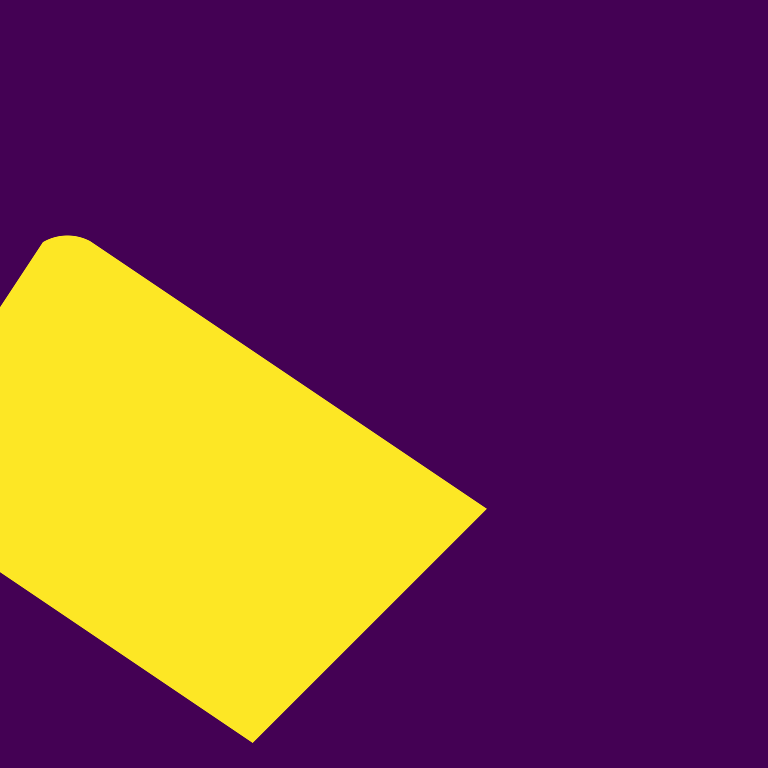
This background is drawn by a WebGL 1 fragment shader. Its source:

```glsl
precision highp float;

uniform vec2 u_resolution;

const vec3 PURPLE = vec3(0.267, 0.004, 0.329);
const vec3 YELLOW = vec3(0.993, 0.906, 0.144);

// Signed distance to the line from a to b, negative on its left
float edgeDistance(vec2 p, vec2 a, vec2 b) {
    vec2 along = normalize(b - a);
    return dot(p - a, vec2(along.y, -along.x));
}

float circleDistance(vec2 p, vec2 center, float radius) {
    return length(p - center) - radius;
}

// Slanted slab, listed counterclockwise, with an arc over its top chord
float slabDistance(vec2 p, vec2 leftLow, vec2 bottom, vec2 right,
                   vec2 capRight, vec2 capLeft, vec2 leftHigh) {
    float sides = max(edgeDistance(p, leftLow, bottom),
                      edgeDistance(p, bottom, right));
    sides = max(sides, edgeDistance(p, right, capRight));
    sides = max(sides, edgeDistance(p, capLeft, leftHigh));

    float chord = edgeDistance(p, capRight, capLeft);
    float arc = circleDistance(p, vec2(0.0878, 0.6301), 0.0633);
    return max(sides, min(chord, arc));
}

float coverage(float distance, float pixel) {
    return 1.0 - smoothstep(-0.5 * pixel, 0.5 * pixel, distance);
}

void main() {
    vec2 p = gl_FragCoord.xy / u_resolution;
    float pixel = 1.0 / min(u_resolution.x, u_resolution.y);

    float slab = slabDistance(p,
        vec2(0.0, 0.255), vec2(0.329, 0.0326), vec2(0.634, 0.3375),
        vec2(0.1172, 0.6862), vec2(0.056, 0.685), vec2(0.0, 0.600));

    gl_FragColor = vec4(mix(PURPLE, YELLOW, coverage(slab, pixel)), 1.0);
}
```
